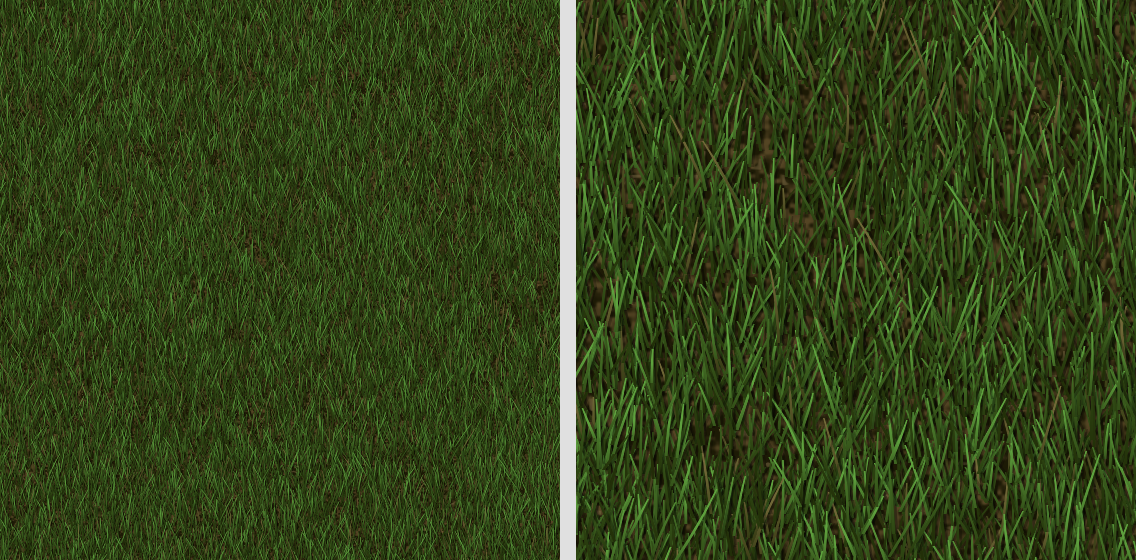
Left: the whole. Right: its middle third, enlarged.
Write a Shadertoy shader that draws this texture.

```glsl
// Dense lawn of thin, crossing grass blades over dark speckled soil.

const int LAYERS = 60;
const vec2 CELL = vec2(0.040, 0.045);   // one blade root per cell and layer
const float HALF_WIDTH = 0.00085;

const vec3 SOIL_DARK   = vec3(0.11, 0.10, 0.02);
const vec3 SOIL_LIGHT  = vec3(0.33, 0.27, 0.14);
const vec3 PEBBLE      = vec3(0.44, 0.38, 0.24);
const vec3 GRASS_DARK  = vec3(0.12, 0.16, 0.02);
const vec3 GRASS_LIGHT = vec3(0.32, 0.54, 0.20);
const vec3 GRASS_DRY   = vec3(0.38, 0.36, 0.18);

// Four random values from a 3D lattice point, without sine.
vec4 hash4(vec3 p) {
    vec4 q = fract(p.xyzx * vec4(0.1031, 0.1030, 0.0973, 0.1099));
    q += dot(q, q.wzxy + 33.33);
    return fract((q.xxyz + q.yzzw) * q.zywx);
}

float valueNoise(vec2 p, float seed) {
    vec2 i = floor(p);
    vec2 f = fract(p);
    f = f * f * (3.0 - 2.0 * f);
    float a = hash4(vec3(i, seed)).x;
    float b = hash4(vec3(i + vec2(1.0, 0.0), seed)).x;
    float c = hash4(vec3(i + vec2(0.0, 1.0), seed)).x;
    float d = hash4(vec3(i + vec2(1.0, 1.0), seed)).x;
    return mix(mix(a, b, f.x), mix(c, d, f.x), f.y);
}

vec3 soilColor(vec2 uv) {
    float grain = 0.65 * valueNoise(uv * 340.0, 91.0) + 0.35 * valueNoise(uv * 130.0, 92.0);
    float pebble = smoothstep(0.86, 0.95, valueNoise(uv * 210.0, 93.0));
    vec3 soil = mix(SOIL_DARK, SOIL_LIGHT, smoothstep(0.28, 0.82, grain));
    return mix(soil, PEBBLE, 0.6 * pebble);
}

// Chance that a blade is missing, higher in the small bare patches.
float bareness(vec2 root) {
    float patchNoise = 0.75 * valueNoise(root * 36.0, 71.0) + 0.25 * valueNoise(root * 9.0, 72.0);
    return 0.50 * (1.0 - smoothstep(0.20, 0.60, patchNoise));
}

// Share of the pixel covered by a line of the given half width.
float lineCover(float dist, float halfWidth, float pixel) {
    float cover = clamp((halfWidth - dist) / (0.8 * pixel) + 0.5, 0.0, 1.0);
    return min(cover, 2.2 * halfWidth / pixel);
}

// Paints the blade rooted in one cell over the given colour.
vec3 paintBlade(vec3 under, vec2 uv, vec2 cell, vec2 shift, float layer, float pixel) {
    vec4 form = hash4(vec3(cell, layer));
    vec2 root = (cell + form.xy) * CELL - shift;
    float height = CELL.y * mix(0.45, 1.0, form.z);
    float along = (uv.y - root.y) / height;
    if (along < 0.0 || along > 1.0) return under;

    // Curved centre line, with distance corrected for its slope
    vec4 trait = hash4(vec3(cell + 57.0, layer + 101.0));
    float lean = 0.75 * (form.w + trait.x - 1.0);
    float bend = 0.20 * (trait.y - 0.5);
    float slope = lean + 2.0 * bend * along;
    float offset = uv.x - root.x - height * along * (lean + bend * along);
    float side = offset * inversesqrt(1.0 + slope * slope);
    float halfWidth = HALF_WIDTH * (1.0 - 0.5 * along * along);
    float cover = lineCover(abs(side), halfWidth, pixel);
    float shadow = lineCover(abs(side - 2.0 * HALF_WIDTH), halfWidth, pixel);
    if (cover + shadow <= 0.0 || trait.z < bareness(root)) return under;

    // Shaded at the root and in the back layers, lit toward the tip
    float depth = layer / float(LAYERS);
    float chance = fract(trait.w * 16.0);
    float vigor = mix(0.12, 1.55, chance * mix(0.6, 1.0, chance));
    float light = min(vigor * mix(0.40, 1.10, along) * mix(0.55, 1.15, depth), 1.25);
    vec3 tip = trait.w > 0.92 ? GRASS_DRY : GRASS_LIGHT;
    vec3 shaded = under * (1.0 - 0.22 * shadow);
    return mix(shaded, mix(GRASS_DARK, tip, light), cover);
}

void mainImage(out vec4 fragColor, in vec2 fragCoord) {
    vec2 uv = fragCoord / iResolution.y;
    float pixel = 1.0 / iResolution.y;
    vec3 color = soilColor(uv);

    // Back to front; roots lie in this row of cells or the one below
    for (int i = 0; i < LAYERS; i++) {
        float layer = float(i);
        vec2 shift = CELL * (hash4(vec3(layer, 13.0, 29.0)).xy + 3.0);
        vec2 home = floor((uv + shift) / CELL);
        for (int row = 0; row >= -1; row--) {
            for (int column = -1; column <= 1; column++) {
                vec2 cell = home + vec2(column, row);
                color = paintBlade(color, uv, cell, shift, layer, pixel);
            }
        }
    }
    fragColor = vec4(color, 1.0);
}
```
